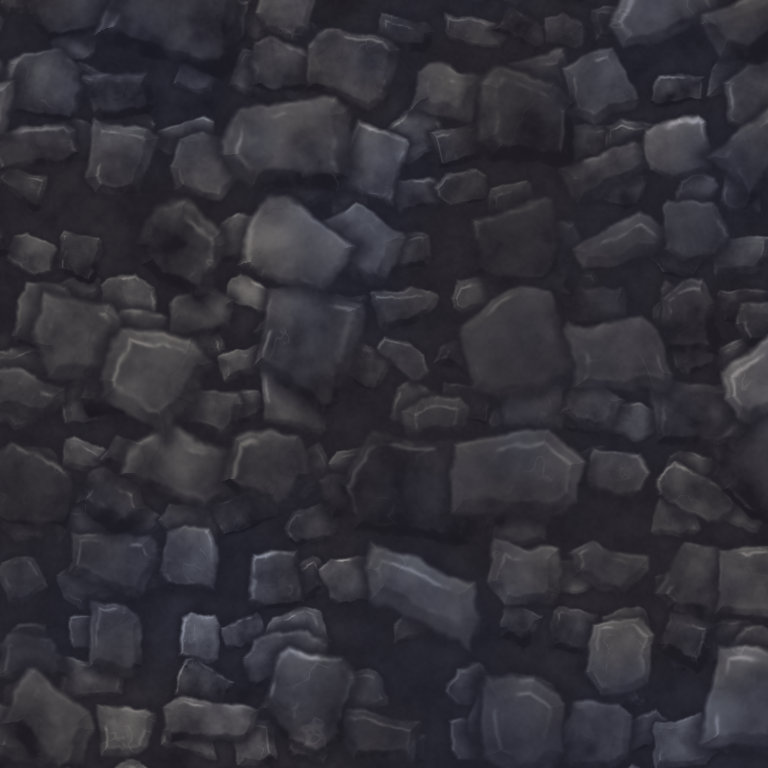
A Shadertoy shader for this texture:

```glsl
const float BIG_CELLS = 6.6;
const float MID_CELLS = 9.5;
const float SMALL_CELLS = 14.0;
const float GAP_TONE = 0.143;      // darkness between the stones
const float STONE_TONE = 0.168;    // darkest stone face
const float TONE_RANGE = 0.115;
const float EDGE_SOFT = 0.03;      // in stone cells
const float SHADOW_REACH = 0.17;
const float CHIP_LIGHT = 0.15;
const vec2 LIGHT_DIR = vec2(-0.35, 0.94);
const vec3 COOL_TINT = vec3(0.95, 0.97, 1.07);
const vec3 WARM_TINT = vec3(1.05, 1.00, 0.98);
const float QUARTER_PI = 0.785398;

float hash(vec2 p) {
    vec3 q = fract(vec3(p.xyx) * 0.1031);
    q += dot(q, q.yzx + 33.33);
    return fract((q.x + q.y) * q.z);
}

float noise(vec2 p) {
    vec2 i = floor(p), f = fract(p);
    f = f * f * (3.0 - 2.0 * f);
    return mix(mix(hash(i), hash(i + vec2(1, 0)), f.x),
               mix(hash(i + vec2(0, 1)), hash(i + vec2(1, 1)), f.x), f.y);
}

float fbm(vec2 p) {
    float sum = 0.0, amp = 0.533;
    for (int i = 0; i < 4; i++) {
        sum += amp * noise(p);
        p = mat2(1.6, 1.2, -1.2, 1.6) * p + 7.3;
        amp *= 0.5;
    }
    return sum;
}

// Skewed block with cut corners: xy = normal of the nearest side, z = distance
vec3 block(vec2 q, vec2 halfSize, vec2 id) {
    vec3 nearest = vec3(0, 0, -9);
    for (int k = 0; k < 8; k++) {
        vec2 key = id + float(k) * vec2(5.7, 9.1);
        float angle = float(k) * QUARTER_PI + (hash(key) - 0.5) * 0.45;
        float reach = (k % 4 == 0) ? halfSize.x : halfSize.y;
        if (k % 2 == 1) reach = length(halfSize) * mix(0.70, 1.05, hash(key + 3.1));
        vec2 normal = vec2(cos(angle), sin(angle));
        float d = dot(q, normal) - reach;
        if (d > nearest.z) nearest = vec3(normal, d);
    }
    return nearest;
}

// Tone of a stone: worn face, bevelled sides, chipped bright ridges and cracks
float stoneTone(vec2 g, vec2 q, vec2 halfSize, vec2 id, vec3 side, mat2 turn) {
    float grain = fbm(g * 4.0 + id * 3.7);
    float wear = fbm(g * 2.1 + id * 5.3);
    float facing = dot(side.xy * turn, LIGHT_DIR);
    float bevel = mix(0.035, 0.15, hash(id + 8.8));
    float onSide = smoothstep(-bevel - 0.035, -bevel + 0.02, side.z);
    float tone = STONE_TONE + TONE_RANGE * hash(id + 4.4);
    tone += 0.028 * q.y / halfSize.y + 0.13 * (grain - 0.5) + 0.10 * (wear - 0.5);
    tone += onSide * (0.040 * facing - 0.018);
    float ridge = exp(-pow((side.z + bevel) / 0.022, 2.0));
    float chipped = smoothstep(0.46, 0.68, fbm(g * 3.0 + id));
    tone += CHIP_LIGHT * ridge * chipped * (0.65 + 0.35 * facing);
    float rim = exp(-pow((side.z + 0.025) / 0.022, 2.0));
    tone += 0.06 * rim * smoothstep(0.35, 0.65, grain) * max(facing, 0.0);
    float crack = 1.0 - smoothstep(0.0, 0.016, abs(wear - 0.48));
    return tone + 0.05 * crack * (chipped - 0.25);
}

// One scattered layer of stones, each shading what lies beneath it
void layStones(vec2 p, float cells, float share, float seed, inout float tone) {
    vec2 g = p * cells + seed;
    vec2 warp = (vec2(fbm(g * 2.6), fbm(g * 2.6 + 19.0)) - 0.5) * 0.20;
    for (int j = -1; j <= 1; j++)
    for (int i = -1; i <= 1; i++) {
        vec2 id = floor(g) + vec2(i, j);
        if (hash(id + 1.7) > share) continue;
        vec2 jitter = vec2(hash(id + 2.3), hash(id + 6.1)) - 0.5;
        float angle = (hash(id + 9.4) - 0.5) * 0.5 + (noise(id * 0.45) - 0.5) * 1.1;
        mat2 turn = mat2(cos(angle), -sin(angle), sin(angle), cos(angle));
        vec2 q = turn * (g + warp - id - 0.5 - jitter * 0.4);
        vec2 halfSize = mix(vec2(0.32, 0.23), vec2(0.58, 0.45),
                            vec2(hash(id + 11.2), hash(id + 13.6)));
        vec3 side = block(q, halfSize, id);
        if (side.z > SHADOW_REACH) continue;
        float shade = 1.0 - smoothstep(-0.02, SHADOW_REACH, side.z);
        tone = mix(tone, GAP_TONE * 0.94, 0.85 * shade);
        if (side.z < EDGE_SOFT) {
            float cover = 1.0 - smoothstep(-EDGE_SOFT, EDGE_SOFT, side.z);
            tone = mix(tone, stoneTone(g, q, halfSize, id, side, turn), cover);
        }
    }
}

void mainImage(out vec4 fragColor, in vec2 fragCoord) {
    vec2 p = fragCoord / iResolution.y;

    // Rubble from the small stones at the back to the blocks in front
    float tone = GAP_TONE + 0.07 * (fbm(p * 22.0) - 0.45);
    layStones(p, SMALL_CELLS, 0.75, 31.0, tone);
    layStones(p, MID_CELLS, 0.62, 57.0, tone);
    layStones(p, BIG_CELLS, 0.60, 83.0, tone);

    // Broad pools of gloom and a fine painted grain
    float gloom = smoothstep(0.25, 0.75, fbm(p * 3.2 + 4.0));
    tone = GAP_TONE + (tone - GAP_TONE) * mix(0.55, 1.35, gloom);
    tone += 0.022 * (fbm(p * 70.0) - 0.5) + 0.012 * (noise(p * 240.0) - 0.5);
    tone = max(tone, 0.118 + 0.2 * (tone - 0.118));

    // Blue shadows, greyer lights, drifting hue
    float lit = smoothstep(0.15, 0.38, tone);
    vec3 color = tone + mix(vec3(0.0, -0.003, 0.024), vec3(0.0, 0.004, 0.012), lit);
    color *= mix(COOL_TINT, WARM_TINT, smoothstep(0.3, 0.7, fbm(p * 4.5 + 40.0)));
    fragColor = vec4(color, 1.0);
}
```
